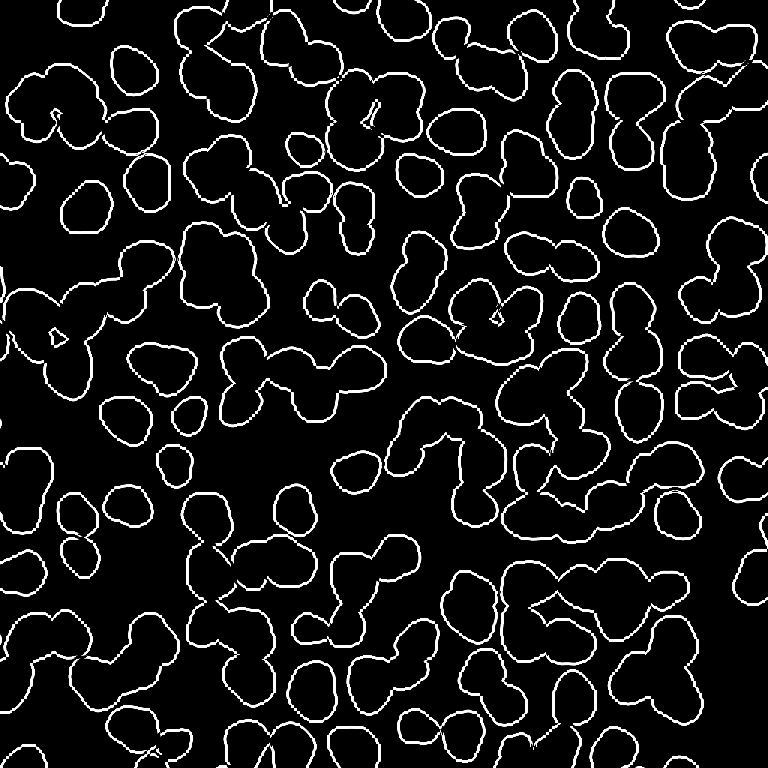
A three.js fragment shader for this pattern:

```glsl
// Thin white outlines of merged, irregular rounded grains on black.
varying vec2 vUv;

const vec3 BACKGROUND = vec3(0.0);
const vec3 LINE_COLOR = vec3(1.0);
const float RASTER = 256.0;       // raster steps across; one step is the line width
const float SEAM = 0.5;           // blend width between raster steps
const float SOFTNESS = 0.05;      // edge softness, in raster steps
const float GRAINS = 14.0;        // grain cells across the canvas
const float JITTER = 0.72;        // scatter of grain centres within a cell
const float RADIUS_MIN = 0.29;    // grain radius, in cells
const float RADIUS_MAX = 0.52;
const float OCCUPANCY = 0.86;     // mean share of cells holding a grain
const float OCCUPANCY_SWING = 0.11;
const vec3 LOBES = vec3(0.11, 0.06, 0.025); // oval, triangular and fine wobble
const float TAU = 6.28319;

vec3 hash3(vec2 p) {
  vec3 h = fract(p.xyx * vec3(0.1031, 0.1030, 0.0973));
  h += dot(h, h.yxz + 33.33);
  return fract((h.xxy + h.yzz) * h.zyx);
}

// Layered sines make sparse and crowded regions.
float occupancy(vec2 cell) {
  float wave = sin(cell.x * 0.45 - 1.9) + 0.6 * sin(cell.y * 0.7 + cell.x * 0.3);
  return OCCUPANCY + OCCUPANCY_SWING * wave;
}

// Distance to one grain whose radius varies with the angle.
float grainDistance(vec2 offset, float radius, vec3 phase) {
  float angle = atan(offset.y, offset.x + 1e-5);
  vec3 wobble = LOBES * cos(vec3(2.0, 3.0, 5.0) * angle + TAU * phase);
  return length(offset) - radius * (1.0 + wobble.x + wobble.y + wobble.z);
}

// Cellular union of all nearby grains, in cell units.
float grainField(vec2 p) {
  vec2 home = floor(p);
  float nearest = 1.0;
  for (int y = -1; y <= 1; y++) {
    for (int x = -1; x <= 1; x++) {
      vec2 cell = home + vec2(float(x), float(y));
      vec3 place = hash3(cell + 17.0);
      vec3 shape = hash3(cell + 71.0);
      if (place.z > occupancy(cell)) continue;
      vec2 center = cell + 0.5 + JITTER * (place.xy - 0.5);
      float radius = mix(RADIUS_MIN, RADIUS_MAX, sqrt(shape.x));
      vec3 phase = fract(shape.yzx + place.yxy);
      nearest = min(nearest, grainDistance(p - center, radius, phase));
    }
  }
  return nearest;
}

// Signed distance in raster steps at a raster position.
float rasterField(vec2 p) {
  return grainField(p * GRAINS / RASTER) * RASTER / GRAINS;
}

void main() {
  // Snap to raster centres, with a narrow blend across each seam.
  vec2 grid = vUv * RASTER;
  vec2 seam = floor(grid + 0.5);
  vec2 p = seam + clamp((grid - seam) / SEAM, -0.5, 0.5);

  // The outline is every inner step that has an outer neighbour.
  vec2 e = vec2(1.0, 0.0);
  float here = rasterField(p);
  float around = max(max(rasterField(p + e.xy), rasterField(p - e.xy)),
                     max(rasterField(p + e.yx), rasterField(p - e.yx)));
  float inside = smoothstep(-SOFTNESS, SOFTNESS, -here);
  float border = smoothstep(-SOFTNESS, SOFTNESS, around);

  gl_FragColor = vec4(mix(BACKGROUND, LINE_COLOR, inside * border), 1.0);
}
```
